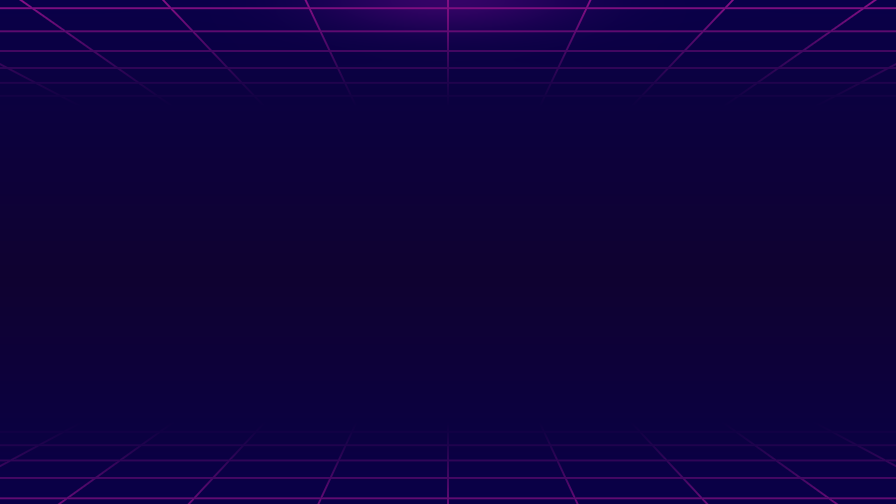
Give the GLSL for this background, as a Shadertoy shader.

```glsl
#define EDGE_COLOR vec3(0.036, 0.0, 0.282)
#define MIDDLE_COLOR vec3(0.060, 0.008, 0.190)
#define LINE_COLOR vec3(0.53, 0.06, 0.52)
#define GLOW_COLOR vec3(0.17, 0.012, 0.12)
#define DARK_HEIGHT 0.45
#define GLOW_RADII vec2(0.25, 0.062)
#define LINE_HALF_WIDTH 0.0019
#define ROW_STEP 0.1486

// Antialiased coverage of a line at the given distance
float lineCoverage(float dist, float pixel) {
    return clamp(0.5 + (LINE_HALF_WIDTH - dist) / pixel, 0.0, 1.0);
}

// Perspective grid: depth is the distance from its horizon, x from the centre
float perspectiveGrid(float x, float depth, float firstRow, float spread, float pixel) {
    depth = max(depth, 0.05);
    float row = (1.0 / depth - firstRow) / ROW_STEP;
    float rowDist = abs(row - round(row)) * depth * depth * ROW_STEP;

    float column = x / (depth * spread);
    float slope = round(column) * spread;
    float columnDist = abs(x - slope * depth) / sqrt(1.0 + slope * slope);

    return max(lineCoverage(rowDist, pixel), lineCoverage(columnDist, pixel));
}

// Line strength falling from a canvas edge to zero at the given reach
float edgeFade(float fromEdge, float reach) {
    return pow(clamp(1.0 - fromEdge / reach, 0.0, 1.0), 1.2);
}

void mainImage(out vec4 fragColor, in vec2 fragCoord) {
    float pixel = 1.0 / iResolution.y;
    vec2 p = (fragCoord - vec2(0.5 * iResolution.x, 0.0)) * pixel;

    // Vertical gradient, darkest near the middle
    float span = p.y > DARK_HEIGHT ? 1.0 - DARK_HEIGHT : DARK_HEIGHT;
    float toEdge = abs(p.y - DARK_HEIGHT) / span;
    vec3 color = mix(MIDDLE_COLOR, EDGE_COLOR, toEdge);

    // Elliptical glow at the top centre
    vec2 glowPos = (p - vec2(0.0, 1.0)) / GLOW_RADII;
    color += GLOW_COLOR * exp(-dot(glowPos, glowPos));

    // Ceiling and floor grids
    float ceiling = perspectiveGrid(p.x, p.y - 0.405, 1.728, 0.475, pixel);
    float ground = perspectiveGrid(p.x, 0.553 - p.y, 1.846, 0.465, pixel);
    float strength = ceiling * edgeFade(1.0 - p.y, 0.213)
                   + 0.75 * ground * edgeFade(p.y, 0.162);
    color = mix(color, LINE_COLOR, strength);

    fragColor = vec4(color, 1.0);
}
```
